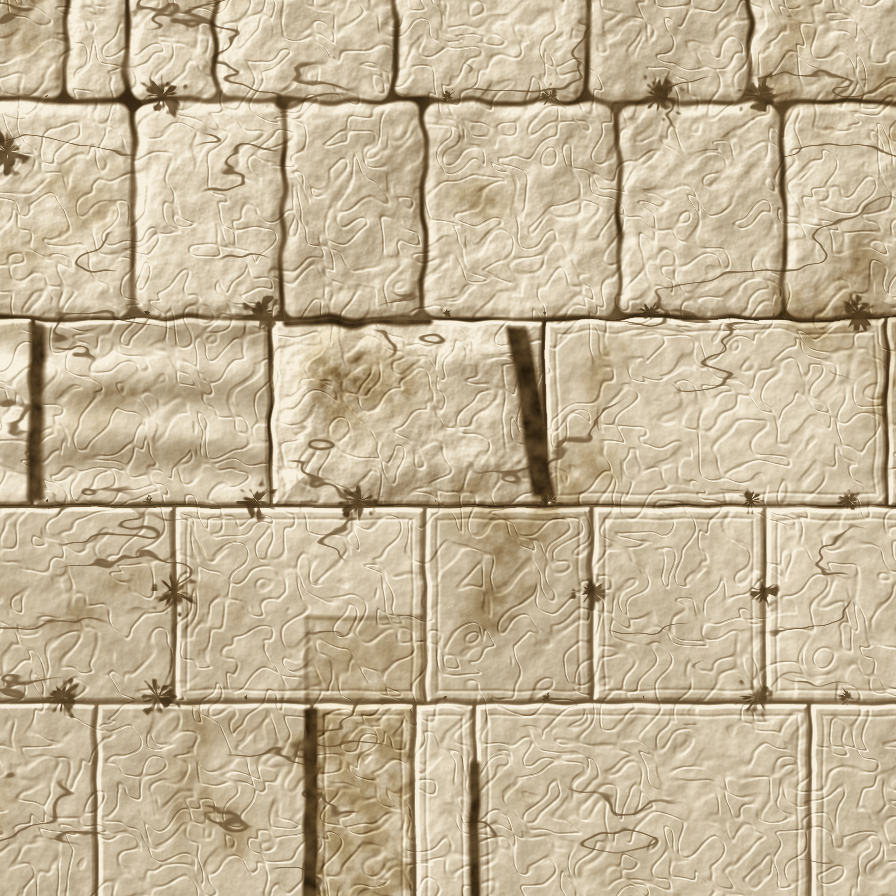
This texture is drawn by a three.js fragment shader. Its source:

```glsl
// Old limestone wall: five courses of uneven blocks, upper ones rough, lower ones dressed.
// Joints split each course into boxes; a height field is lit from the upper left,
// then cracks, stains, deep gaps and dry tufts lower a tone that indexes a stone ramp.
varying vec2 vUv;

struct Block { vec2 lo; vec2 hi; float course; };

float hash(vec2 p) {
  p = fract(p * vec2(123.34, 456.21));
  p += dot(p, p + 45.32);
  return fract(p.x * p.y);
}

float noise(vec2 p) {
  vec2 i = floor(p), f = fract(p);
  f = f * f * (3.0 - 2.0 * f);
  return mix(mix(hash(i), hash(i + vec2(1, 0)), f.x),
             mix(hash(i + vec2(0, 1)), hash(i + vec2(1, 1)), f.x), f.y);
}

float fbm(vec2 p) {
  float sum = 0.0, amp = 0.53;
  for (int i = 0; i < 4; i++) {
    sum += amp * noise(p);
    p = mat2(1.6, 1.2, -1.2, 1.6) * p + 7.3;
    amp *= 0.5;
  }
  return sum;
}

// Wobble that makes the joints uneven, stronger in the upper courses
vec2 weather(vec2 p) {
  vec2 n = vec2(noise(p * 38.0), noise(p * 38.0 + 91.0)) - 0.5;
  return p + n * mix(0.003, 0.008, smoothstep(0.4, 0.65, p.y));
}

// Course heights and vertical joints
Block findBlock(vec2 p) {
  vec2 bed = vec2(-0.1, 0.216);
  vec3 a = vec3(0.107, 0.348, 0.462), b = vec3(0.53, 0.904, 1.1);
  float course = 0.0;
  if (p.y > 0.887) {
    bed = vec2(0.887, 1.1); course = 4.0;
    a = vec3(0.074, 0.141, 0.241); b = vec3(0.44, 0.656, 0.837);
  } else if (p.y > 0.6445) {
    bed = vec2(0.6445, 0.887); course = 3.0;
    a = vec3(0.148, 0.316, 0.473); b = vec3(0.691, 0.875, 1.1);
  } else if (p.y > 0.435) {
    bed = vec2(0.435, 0.6445); course = 2.0;
    a = vec3(0.036, 0.302, 0.608); b = vec3(0.99, 1.1, 1.1);
  } else if (p.y > 0.216) {
    bed = vec2(0.216, 0.435); course = 1.0;
    a = vec3(0.195, 0.474, 0.66); b = vec3(0.853, 1.1, 1.1);
  }
  vec2 span = vec2(-0.1, 1.1);
  for (int i = 0; i < 3; i++) {
    if (a[i] < p.x) span.x = max(span.x, a[i]); else span.y = min(span.y, a[i]);
    if (b[i] < p.x) span.x = max(span.x, b[i]); else span.y = min(span.y, b[i]);
  }
  return Block(vec2(span.x, bed.x), vec2(span.y, bed.y), course);
}

float box(vec2 p, vec2 halfSize, float r) {
  vec2 q = abs(p) - halfSize + r;
  return length(max(q, 0.0)) + min(max(q.x, q.y), 0.0) - r;
}

// Depth inside a block, zero at its rounded outline
float inset(vec2 p, Block b) {
  return -box(p - 0.5 * (b.lo + b.hi), 0.5 * (b.hi - b.lo), b.course > 2.5 ? 0.016 : 0.004);
}

float within(vec2 p, vec2 centre, vec2 halfSize, float soft) {
  return 1.0 - smoothstep(-soft, soft, box(p - centre, halfSize, 0.004));
}

float isBoulder(Block b) { return b.course == 2.0 && b.lo.x > 0.2 && b.hi.x < 0.7 ? 1.0 : 0.0; }

float relief(vec2 p) {
  vec2 w = weather(p);
  Block b = findBlock(w);
  float d = inset(w, b), boulder = isBoulder(b);
  float rough = b.course > 2.5 ? 1.35 : 0.85 + 0.8 * boulder;
  float h = 0.006 * smoothstep(0.0, b.course > 2.5 ? 0.016 : 0.007, d);
  h += 0.0055 * rough * fbm(p * 45.0);
  h += 0.012 * rough * fbm(p * 13.0 + 4.0) * (b.course > 2.5 ? 1.0 : 0.4);
  // Worm-like chisel pitting
  vec2 pit = p * 62.0 + 2.5 * noise(p * 34.0);
  h -= 0.0018 * (1.0 - smoothstep(0.0, 0.13, abs(noise(pit) - 0.5)));
  // Drafted margin on dressed blocks
  if (b.course < 2.5 && boulder < 0.5 && b.lo.x > 0.15)
    h -= 0.0016 * exp(-pow((d - 0.014) / 0.0018, 2.0));
  // Moulded block, swollen boulder and cut notch
  if (b.course == 2.0 && b.hi.x < 0.31) h += 0.006 * sin(w.y * 88.0 + 2.0 * noise(p * 6.0));
  h += boulder * (0.02 * smoothstep(0.0, 0.05, d) + 0.035 * fbm(p * 8.0));
  return h - 0.004 * within(w, vec2(0.407, 0.262), vec2(0.066, 0.05), 0.004);
}

// Dry plant: ragged twigs fading outwards
float tuft(vec2 p, vec2 root, float size) {
  vec2 q = p - root;
  float r = length(q) / size;
  float twigs = noise(vec2(atan(q.y, q.x) * 5.0, r * 3.0) + root * 50.0);
  return smoothstep(0.0, 0.3, 1.05 - r - 0.55 * twigs - 0.5 * noise(p * 150.0));
}

vec3 stone(float t) {
  vec3 c = mix(vec3(0.12, 0.08, 0.03), vec3(0.33, 0.25, 0.14), clamp((t - 0.08) / 0.17, 0.0, 1.0));
  c = mix(c, vec3(0.55, 0.46, 0.33), clamp((t - 0.25) / 0.21, 0.0, 1.0));
  c = mix(c, vec3(0.69, 0.62, 0.50), clamp((t - 0.46) / 0.16, 0.0, 1.0));
  c = mix(c, vec3(0.79, 0.73, 0.62), clamp((t - 0.62) / 0.11, 0.0, 1.0));
  c = mix(c, vec3(0.89, 0.84, 0.74), clamp((t - 0.73) / 0.11, 0.0, 1.0));
  return mix(c, vec3(0.97, 0.94, 0.87), clamp((t - 0.84) / 0.12, 0.0, 1.0));
}

void main() {
  vec2 p = vUv, w = weather(p);
  Block b = findBlock(w);
  float d = inset(w, b), grain = fbm(p * 70.0 + 20.0);

  // Lit stone with tone shifts per block and per patch
  float slope = (relief(p) - relief(p + vec2(-0.0018, 0.0018))) / 0.0025;
  float tone = 0.755 + 0.3 * clamp(slope, -1.2, 0.8) + 0.14 * (fbm(p * 7.0) - 0.5);
  tone += 0.06 * (hash(b.lo + b.course) - 0.5) + 0.12 * (grain - 0.5);
  tone += 0.06 * smoothstep(0.4, 0.0, p.x) * smoothstep(0.4, 0.7, p.y);

  // Stains on the boulder, the notch and the sunken block
  float stain = 0.9 * exp(-dot((p - vec2(0.377, 0.575)) * vec2(28, 20), (p - vec2(0.377, 0.575)) * vec2(28, 20)));
  stain += 0.6 * exp(-900.0 * dot(p - vec2(0.44, 0.57), p - vec2(0.44, 0.57)));
  stain += 0.35 * within(w, vec2(0.407, 0.262), vec2(0.066, 0.05), 0.004);
  stain += 0.6 * within(w, vec2(0.405, 0.1), vec2(0.055, 0.11), 0.006);
  stain += 0.5 * smoothstep(0.6, 0.8, fbm(p * 9.0 + 31.0));
  stain *= smoothstep(0.15, 0.7, grain);
  tone -= 0.4 * stain;

  // Broken cracks, mostly level
  float crack = 1.0 - smoothstep(0.003, 0.016, abs(fbm(p * vec2(7, 15) + 3.0) - 0.5));
  tone = mix(tone, 0.32, 0.8 * crack * smoothstep(0.58, 0.7, noise(p * 11.0 + 17.0)));

  // Joints and deep gaps
  float joint = 1.0 - smoothstep(0.0006, b.course > 2.5 ? 0.0055 : 0.0032, d);
  tone = mix(tone, b.course > 1.5 ? 0.14 : 0.3, joint * (0.55 + 0.45 * noise(p * 28.0)));
  float gap = within(w, vec2(0.594 - 0.15 * (w.y - 0.53), 0.54), vec2(0.013, 0.095), 0.004);
  gap = max(gap, within(w, vec2(0.04, 0.54), vec2(0.008, 0.1), 0.005));
  gap = max(gap, within(w, vec2(0.347, 0.1), vec2(0.008, 0.11), 0.003));
  gap = max(gap, within(w, vec2(0.53, 0.06), vec2(0.006, 0.09), 0.004));
  gap = max(gap, within(w, vec2(0.4, 0.64), vec2(0.085, 0.004), 0.003));
  tone = mix(tone, 0.06 + 0.3 * grain, gap);

  // Tufts along bed joints and in the dressed course
  float bed = p.y - b.lo.y < b.hi.y - p.y ? b.lo.y : b.hi.y;
  float cell = floor(p.x * 9.0), seed = hash(vec2(cell, bed * 37.0));
  float plant = tuft(p, vec2((cell + 0.35 + 0.3 * seed) / 9.0, bed + 0.006), 0.036 * smoothstep(0.3, 0.9, seed) + 0.001);
  float side = p.x - b.lo.x < b.hi.x - p.x ? b.lo.x : b.hi.x;
  if (b.course == 1.0 && abs(side - 0.474) > 0.03)
    plant = max(plant, tuft(p, vec2(side, 0.34), 0.045 - 0.02 * side));
  plant = max(plant, tuft(p, vec2(0.008, 0.83), 0.04));
  tone = mix(tone, 0.1 + 0.25 * grain, 0.85 * plant);

  vec3 color = stone(tone) * mix(vec3(1), vec3(1.0, 0.96, 0.82), min(stain, 1.0));
  gl_FragColor = vec4(color, 1.0);
}
```
